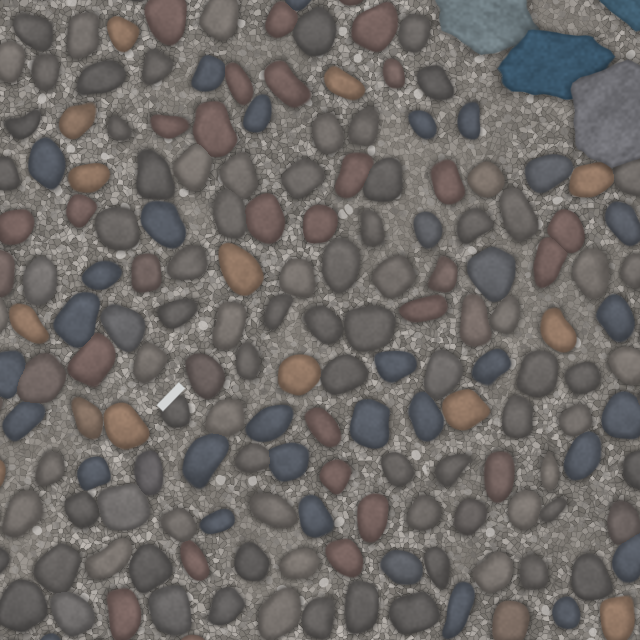
This texture is drawn by a three.js fragment shader. Its source:

```glsl
varying vec2 vUv;

vec3 hash3(vec2 p) {
  vec3 q = fract(p.xyx * vec3(0.1031, 0.1030, 0.0973));
  q += dot(q, q.yxz + 33.33);
  return fract((q.xxy + q.yzz) * q.zyx);
}

float noise(vec2 p) {
  vec2 i = floor(p), f = fract(p);
  f = f * f * (3.0 - 2.0 * f);
  return mix(mix(hash3(i).x, hash3(i + vec2(1, 0)).x, f.x),
             mix(hash3(i + vec2(0, 1)).x, hash3(i + vec2(1, 1)).x, f.x), f.y);
}

float fbm(vec2 p) {
  return 0.5 * noise(p) + 0.3 * noise(p * 2.1 + 7.0) + 0.2 * noise(p * 4.3 + 19.0);
}

vec2 rotate(vec2 p, float a) {
  return vec2(cos(a) * p.x + sin(a) * p.y, cos(a) * p.y - sin(a) * p.x);
}

// Voronoi grains: distance to centre, gap to the next grain, random id
vec3 grains(vec2 p) {
  vec3 cell = vec3(8.0, 8.0, 0.0);
  for (int y = -1; y <= 1; y++)
  for (int x = -1; x <= 1; x++) {
    vec2 id = floor(p) + vec2(x, y);
    vec3 h = hash3(id + 50.0);
    float d = length(id + h.xy - p);
    if (d < cell.x) cell = vec3(d, cell.x, h.z);
    else cell.y = min(cell.y, d);
  }
  return vec3(cell.x, cell.y - cell.x, cell.z);
}

vec3 gravelColour(vec2 uv) {
  vec2 warped = uv + 0.004 * (vec2(noise(uv * 90.0), noise(uv * 90.0 + 40.0)) - 0.5);
  vec3 fine = grains(warped * 125.0);
  vec3 coarse = grains(warped * 62.0 + 11.0);
  vec3 colour = mix(vec3(0.43, 0.415, 0.395), vec3(0.74, 0.72, 0.70), pow(fine.z, 1.7));
  colour *= mix(0.78, 1.03, smoothstep(0.0, 0.35, fine.y));
  // sandy patches hide part of the grit
  float sand = smoothstep(0.42, 0.7, fbm(uv * 7.0 + 3.0));
  colour = mix(colour, vec3(0.51, 0.49, 0.465), 0.2 + 0.4 * sand);
  float pebblet = step(0.72, coarse.z) * smoothstep(0.4, 0.25, coarse.x);
  colour = mix(colour, vec3(0.40, 0.385, 0.37) + 0.9 * (coarse.z - 0.72), 0.7 * pebblet);
  // sparse pale chips
  vec3 chip = grains(warped * 42.0 + 80.0);
  float chipMask = step(0.93, chip.z) * smoothstep(0.36, 0.26, chip.x) * smoothstep(0.0, 0.15, chip.y);
  colour = mix(colour, vec3(0.75, 0.735, 0.72), 0.85 * chipMask);
  return colour * (0.92 + 0.16 * fbm(uv * 5.0));
}

vec3 pebbleColour(vec3 h) {
  vec3 colour = mix(vec3(0.36, 0.35, 0.345), vec3(0.48, 0.455, 0.435), h.y);
  colour = mix(colour, vec3(0.33, 0.35, 0.385), smoothstep(0.74, 0.84, h.x));
  colour = mix(colour, vec3(0.45, 0.375, 0.36), smoothstep(0.24, 0.14, h.x));
  return mix(colour, vec3(0.55, 0.45, 0.38), smoothstep(0.88, 0.94, h.z));
}

// Slab outlined by six jittered half-planes
float slabDistance(vec2 p, vec2 halfSize, float angle, float seed) {
  vec2 q = rotate(p, angle) / halfSize;
  float d = -1.0;
  for (int i = 0; i < 6; i++) {
    vec3 h = hash3(vec2(float(i), seed));
    float a = (float(i) + 0.6 * h.x) * 1.0472;
    d = max(d, dot(q, vec2(cos(a), sin(a))) - 0.8 - 0.25 * h.y);
  }
  return d * min(halfSize.x, halfSize.y) + 0.006 * (noise(p * 60.0 + seed) - 0.5);
}

vec3 laySlab(vec3 ground, vec2 uv, vec2 centre, vec2 halfSize, float angle, vec3 tint) {
  float d = slabDistance(uv - centre, halfSize, angle, centre.x * 90.0);
  vec3 stone = tint * (0.78 + 0.3 * fbm(rotate(uv, angle) * vec2(25.0, 60.0)) + 0.14 * noise(uv * 190.0));
  stone *= mix(0.8, 1.0, smoothstep(0.0, -0.008, d));
  ground *= 1.0 - 0.25 * smoothstep(0.012, 0.0, d);
  return mix(ground, stone, smoothstep(0.0015, -0.0015, d));
}

void main() {
  vec2 uv = vUv;
  vec2 p = uv * 13.0 + 0.22 * (vec2(noise(uv * 26.0), noise(uv * 26.0 + 60.0)) - 0.5);

  // nearest pebble on a staggered, jittered grid
  float nearest = 9.0;
  vec2 local = vec2(0.0);
  vec3 look = vec3(0.5);
  for (int y = -1; y <= 1; y++)
  for (int x = -1; x <= 1; x++) {
    float row = floor(p.y) + float(y);
    float shift = 0.5 * mod(row, 2.0);
    vec2 id = vec2(floor(p.x - shift) + float(x), row);
    vec3 h = hash3(id + 21.0), g = hash3(id + 143.0);
    vec2 centre = id + vec2(shift, 0.0) + 0.5 + 0.42 * (h.xy - 0.5);
    bool underSlabs = length((centre / 13.0 - vec2(0.92, 0.91)) / vec2(0.22, 0.18)) < 1.0;
    if (underSlabs) continue;
    float halfLength = mix(0.33, 0.54, h.z);
    vec2 radii = halfLength * vec2(mix(0.6, 0.92, g.x), 1.0);
    vec2 q = rotate(p - centre, 2.2 * (g.y - 0.62)) / radii;
    q.x *= 1.0 + 0.25 * (g.z - 0.5) * q.y;
    float d = (pow(pow(abs(q.x), 2.3) + pow(abs(q.y), 2.3), 0.435) - 1.0) * radii.x;
    if (d < nearest) {
      nearest = d;
      local = (p - centre) / halfLength;
      look = hash3(id + 307.0);
    }
  }

  // gravel with contact shadow, then rounded pebbles
  vec3 colour = gravelColour(uv);
  colour *= 1.0 - 0.3 * smoothstep(0.1, -0.01, nearest);
  vec3 pebble = pebbleColour(look);
  pebble *= mix(0.76, 1.04, smoothstep(0.0, -0.17, nearest));
  pebble *= 1.0 + 0.08 * dot(local, vec2(0.1, 0.9));
  pebble *= 0.9 + 0.16 * fbm(uv * 55.0 + look.xy * 30.0) + 0.06 * noise(uv * 230.0);
  colour = mix(colour, pebble, smoothstep(0.022, -0.022, nearest));

  // slate slabs in the upper right corner
  colour = laySlab(colour, uv, vec2(0.755, 0.985), vec2(0.09, 0.06), -0.35, vec3(0.43, 0.48, 0.50));
  colour = laySlab(colour, uv, vec2(0.865, 0.90), vec2(0.088, 0.048), 0.1, vec3(0.23, 0.34, 0.42));
  colour = laySlab(colour, uv, vec2(0.985, 0.82), vec2(0.095, 0.085), 0.7, vec3(0.43, 0.43, 0.45));
  colour = laySlab(colour, uv, vec2(0.99, 0.99), vec2(0.06, 0.032), -0.5, vec3(0.25, 0.36, 0.43));

  // small white scrap
  vec2 scrap = abs(rotate(uv - vec2(0.267, 0.38), 0.8)) - vec2(0.025, 0.007);
  colour = mix(colour, vec3(0.83, 0.84, 0.84), smoothstep(0.0015, -0.0015, max(scrap.x, scrap.y)));

  gl_FragColor = vec4(colour, 1.0);
}
```
